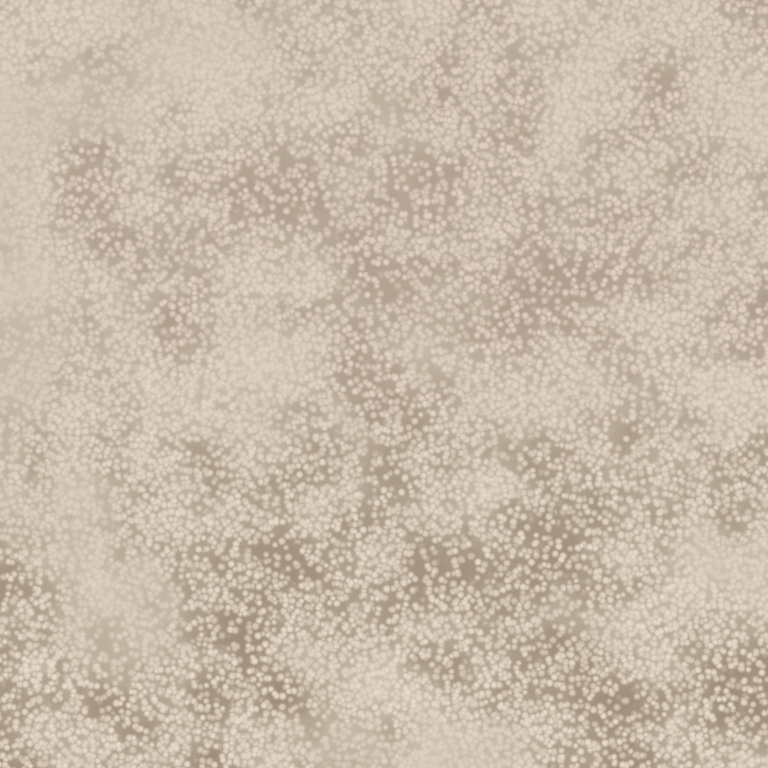
Reproduce this texture procedurally as a three.js fragment shader.

```glsl
// Pale sandy plaster: thousands of soft cream grains strewn over a taupe ground.
// Two layers of jittered discs give the grains, thinned out in small clearings;
// cloud noise shades the ground and veils some patches, stronger towards the bottom.

varying vec2 vUv;

// Sine-free hash giving two values from 0 to 1
vec2 hash2(vec2 p) {
  vec3 q = fract(p.xyx * vec3(0.1031, 0.1030, 0.0973));
  q += dot(q, q.yzx + 33.33);
  return fract((q.xx + q.yz) * q.zy);
}

float valueNoise(vec2 p) {
  vec2 cell = floor(p);
  vec2 f = fract(p);
  f = f * f * (3.0 - 2.0 * f);
  float low = mix(hash2(cell).x, hash2(cell + vec2(1.0, 0.0)).x, f.x);
  float high = mix(hash2(cell + vec2(0.0, 1.0)).x, hash2(cell + 1.0).x, f.x);
  return mix(low, high, f.y);
}

float clouds(vec2 p) {
  float sum = 0.0;
  float weight = 0.5;
  for (int i = 0; i < 4; i++) {
    sum += weight * valueNoise(p);
    p = mat2(1.6, 1.2, -1.2, 1.6) * p + 17.3;
    weight *= 0.5;
  }
  return sum / 0.9375;
}

// Brightest soft disc covering p; grains are dropped where density is low
float grains(vec2 p, float seed, float density) {
  vec2 cell = floor(p);
  float cover = 0.0;
  for (int y = -1; y <= 1; y++) {
    for (int x = -1; x <= 1; x++) {
      vec2 id = cell + vec2(float(x), float(y));
      vec2 center = id + hash2(id + seed);
      vec2 traits = hash2(id + seed + 211.7);
      float radius = mix(0.36, 0.50, traits.x);
      float disc = 1.0 - smoothstep(radius - 0.32, radius + 0.20, length(p - center));
      float present = smoothstep(-0.1, 0.1, density - hash2(id + seed + 57.1).x);
      cover = max(cover, disc * present * mix(0.6, 1.0, traits.y));
    }
  }
  return cover;
}

void main() {
  float patches = clouds(vUv * 8.0 + 3.1);
  float mottling = clouds(vUv * 22.0 + 41.0);
  float depth = 1.0 - smoothstep(0.1, 0.7, vUv.y);

  // Ground: darker in the hollows, most of all low down
  float shade = smoothstep(0.24, 0.76, patches * 0.6 + mottling * 0.4);
  vec3 darkGround = mix(vec3(0.69, 0.63, 0.565), vec3(0.62, 0.555, 0.48), depth);
  vec3 paleGround = vec3(0.80, 0.745, 0.68);
  vec3 color = mix(darkGround, paleGround, shade);

  // Grains: crisp and bright low down, thinner in clearings
  float density = mix(0.45, 1.05, smoothstep(0.3, 0.65, mottling * 0.6 + patches * 0.4));
  float cover = max(grains(vUv * 104.0, 5.0, density), grains(vUv * 97.0 + 0.37, 83.0, density));
  vec3 grainColor = mix(vec3(0.88, 0.82, 0.76), vec3(0.91, 0.855, 0.795), depth);
  color = mix(color, grainColor, cover);

  // Thin pale veil over scattered patches
  float veil = smoothstep(0.52, 0.75, clouds(vUv * 6.0 + 73.0));
  color = mix(color, vec3(0.835, 0.78, 0.715), 0.55 * veil);

  // Faint uneven tone across the surface
  color += 0.03 * (clouds(vUv * 30.0 + 9.0) - 0.5);

  gl_FragColor = vec4(color, 1.0);
}
```
